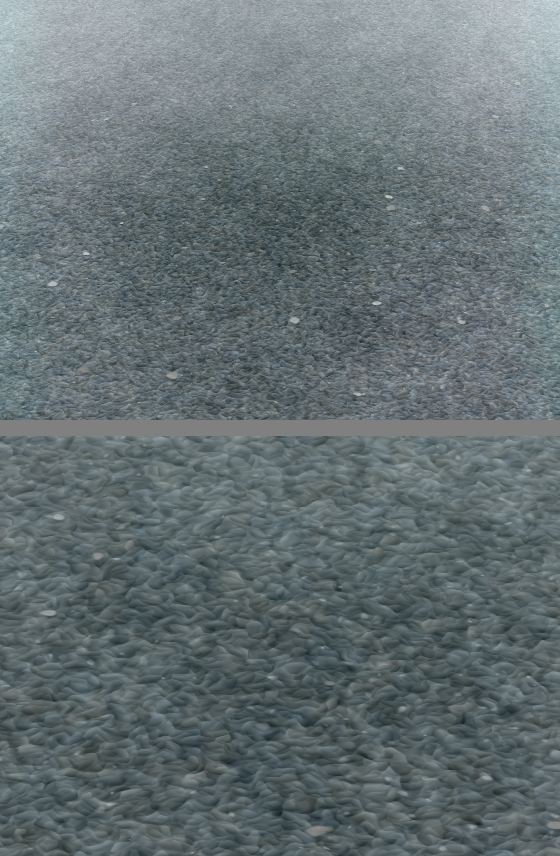
Top: the whole. Bottom: its middle third, enlarged.
This texture is drawn by a WebGL 1 fragment shader. Its source:

```glsl
precision highp float;
// Weathered asphalt seen at a slant: small stone chips shrink with distance,
// built from tilted soft Voronoi chips in a foreshortened ground space, with
// scattered pale flecks and pebbles over a hazy light gradient.

uniform vec2 u_resolution;

float hash(vec2 p) {
  vec3 q = fract(p.xyx * vec3(0.1031, 0.1030, 0.0973));
  q += dot(q, q.yzx + 33.33);
  return fract((q.x + q.y) * q.z);
}

vec2 hash2(vec2 p) {
  return vec2(hash(p + 17.3), hash(p.yx + 71.9));
}

float noise(vec2 p) {
  vec2 cell = floor(p), f = fract(p);
  f = f * f * (3.0 - 2.0 * f);
  return mix(mix(hash(cell), hash(cell + vec2(1, 0)), f.x),
             mix(hash(cell + vec2(0, 1)), hash(cell + vec2(1, 1)), f.x), f.y);
}

vec2 rotate(vec2 p, float angle) {
  float c = cos(angle), s = sin(angle);
  return vec2(c * p.x - s * p.y, s * p.x + c * p.y);
}

// Soft, randomly tilted chips: x = tone, y = upper-edge light, z = hue
vec3 chips(vec2 p) {
  vec2 cell = floor(p);
  float total = 0.0001;
  vec3 sum = vec3(0.0);
  for (int j = -1; j <= 1; j++) {
    for (int i = -1; i <= 1; i++) {
      vec2 id = cell + vec2(float(i), float(j));
      vec2 offset = p - id - hash2(id);
      vec2 local = rotate(offset, (hash(id + 5.1) - 0.5) * 2.4);
      local *= vec2(0.8, mix(1.0, 1.6, hash(id + 61.0)));
      float weight = exp(-22.0 * dot(local, local));
      total += weight;
      sum += weight * vec3(hash(id + 9.7) - 0.5, local.y, hash(id + 31.3) - 0.5);
    }
  }
  return sum / total;
}

// Sparse rounded stones, one at most per cell: x = cover, y = random shade
vec2 pebbles(vec2 p, float chance, float softness) {
  vec2 id = floor(p);
  vec2 local = fract(p) - 0.3 - 0.4 * hash2(id + 3.7);
  local = rotate(local, (hash(id + 41.0) - 0.5) * 1.6);
  float radius = mix(0.08, 0.2, hash(id + 23.0));
  local.y *= mix(0.9, 1.7, hash(id + 57.0));
  float bumps = 0.5 * (noise(p * 9.0) - 0.5);
  float d = length(local) / radius + bumps;
  float cover = 1.0 - smoothstep(1.0 - softness, 1.0 + softness, d);
  return vec2(cover * step(hash(id + 83.0), chance), hash(id + 12.0));
}

void main() {
  vec2 uv = gl_FragCoord.xy / u_resolution.y;
  float side = uv.x - 0.5 * u_resolution.x / u_resolution.y;

  // Foreshortened ground: scale falls with height, chips stay flattened
  float scale = 1.0 - 0.52 * uv.y;
  vec2 ground = vec2(side / scale, -3.2 * log(scale)) + 7.0;
  vec2 warp = vec2(noise(ground * 70.0), noise(ground * 70.0 + 40.0)) - 0.5;
  vec2 grain = ground + 0.007 * warp;

  // Broad light: haze at the top, a darker hollow in the middle
  float haze = smoothstep(0.4, 1.05, uv.y);
  vec2 toHollow = vec2(side, uv.y - 0.52);
  float hollow = exp(-6.0 * dot(toHollow, toHollow));
  float light = 0.388 + 0.235 * haze - 0.075 * hollow;
  light += (0.1 + 0.17 * uv.y) * side * side + 0.03 * side * uv.y;
  light += 0.05 * (noise(ground * 5.0) - 0.5);
  light += 0.04 * (noise(ground * 13.0) - 0.5);
  vec3 color = light + vec3(0.0, 0.038, 0.054);
  color += vec3(-0.012, 0.004, -0.008) * hollow;
  color += vec3(-0.025, 0.008, 0.008) * smoothstep(0.5, 0.68, abs(side));
  color += vec3(0.012, -0.006, 0.006) * (noise(ground * 2.3 + 9.0) - 0.3);

  // Chips of three sizes, fading into the distance
  float contrast = mix(1.0, 0.5, smoothstep(0.35, 1.0, uv.y));
  vec3 large = chips(grain * 24.0 + 50.0);
  vec3 coarse = chips(grain * 50.0);
  vec3 fine = chips(grain * 84.0 + 30.0);
  float relief = 0.06 * large.x + 0.1 * coarse.x + 0.11 * fine.x;
  relief += 0.14 * coarse.y + 0.12 * fine.y;
  color += contrast * relief;
  color += contrast * (coarse.z + large.z) * vec3(0.02, 0.002, -0.015);

  // Small glinting flecks and dark pits, flecks denser toward the right
  vec2 fleck = pebbles(grain * 36.0 + 11.0, 0.3 + 0.12 * side, 0.5);
  vec2 glint = pebbles(grain * 51.0 + 23.0, 0.25 + 0.12 * side, 0.6);
  vec2 pit = pebbles(grain * 40.0 + 67.0, 0.3, 0.6);
  color += contrast * fleck.x * mix(0.02, 0.18, fleck.y * fleck.y);
  color += contrast * glint.x * mix(0.03, 0.2, glint.y * glint.y);
  color -= contrast * pit.x * 0.07 * pit.y;

  // Larger pale pebbles with a shaded lower side
  vec2 stone = pebbles(ground * 13.0, 0.09, 0.3);
  vec2 shadow = pebbles(ground * 13.0 + vec2(-0.02, 0.07), 0.09, 0.4);
  color -= 0.07 * contrast * shadow.x * (1.0 - stone.x);
  vec3 pale = mix(vec3(0.48, 0.48, 0.47), vec3(0.80, 0.83, 0.82), stone.y);
  pale += 0.3 * relief + 0.08 * haze;
  color = mix(color, pale, 0.9 * contrast * stone.x);

  gl_FragColor = vec4(clamp(color, 0.0, 1.0), 1.0);
}
```
